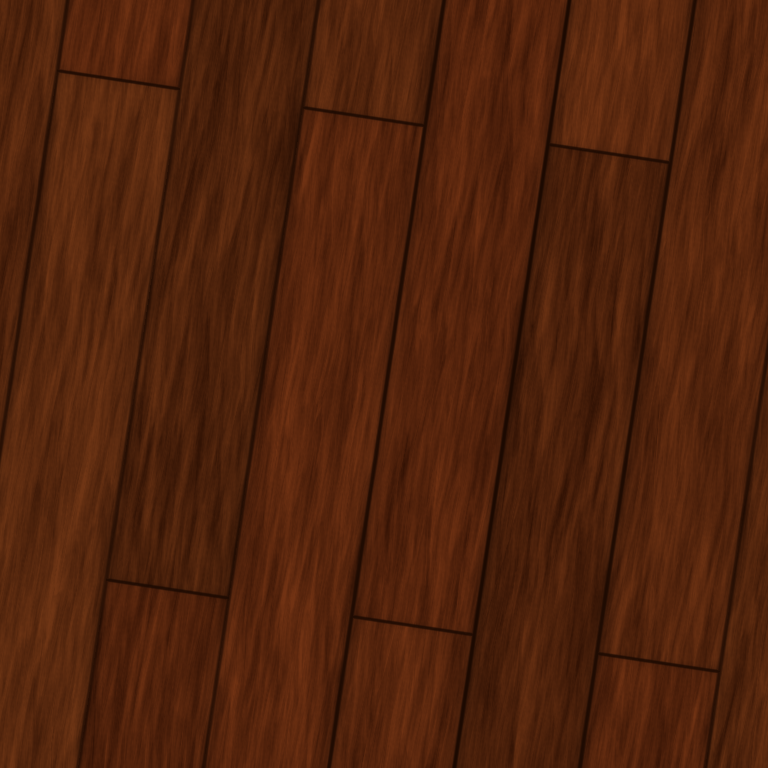
Give the GLSL for this texture, as a three.js fragment shader.

```glsl
// Dark hardwood floor: tilted, staggered planks with thin dark seams.
// Each plank shifts its own grain, built from bent layered sines,
// arched growth rings and stretched cellular pores.
#define TILT 0.149
#define PLANK_WIDTH 0.1615
#define PLANK_LENGTH 1.292
#define FIRST_SEAM 0.1005
#define FIRST_JOINT 0.263
#define SEAM_HALF 0.0042
#define JOINT_HALF 0.0034
#define TONE_RANGE 0.32
#define DEEP_BROWN vec3(0.215, 0.085, 0.022)
#define WARM_BROWN vec3(0.405, 0.192, 0.073)
#define SEAM_BROWN vec3(0.105, 0.035, 0.004)

varying vec2 vUv;

vec2 hash2(vec2 p) {
  return fract(sin(vec2(dot(p, vec2(127.1, 311.7)),
                        dot(p, vec2(269.5, 183.3)))) * 43758.55);
}

// Layered sines, each octave turned and bent by itself.
float waves(vec2 p) {
  float sum = 0.0;
  float amp = 0.55;
  for (int i = 0; i < 4; i++) {
    p += 0.75 * sin(p.yx * 1.27 + float(i) * 1.9);
    sum += amp * sin(p.x) * cos(p.y);
    p = mat2(0.94, 0.34, -0.34, 0.94) * p * 1.75 + 2.3;
    amp *= 0.62;
  }
  return sum;
}

// Distance to the nearest scattered cell point.
float cells(vec2 p) {
  vec2 id = floor(p);
  vec2 f = p - id;
  float nearest = 2.0;
  for (int y = -1; y <= 1; y++) {
    for (int x = -1; x <= 1; x++) {
      vec2 o = vec2(float(x), float(y));
      vec2 d = o + hash2(id + o) - f;
      nearest = min(nearest, dot(d, d));
    }
  }
  return sqrt(nearest);
}

// Light and dark planks alternate in two rhythms, one per row.
float plankTone(vec2 id) {
  float a = id.x * 1.0472;
  return mod(id.y, 2.0) < 0.5
    ? -0.35 * cos(a) - 0.25 * cos(3.0 * a)
    : -0.45 * cos(2.0 * a) - 0.07 * id.x;
}

float grain(vec2 pos, float across, vec2 id) {
  vec2 seed = hash2(id + 7.0);
  vec2 g = pos + seed * 5.0;
  float broad = waves(g * vec2(62.0, 8.0));
  float streak = waves(g * vec2(185.0, 17.0) + broad);
  float fine = waves(g * vec2(480.0, 34.0));

  // Growth rings arch around a centre line that may lie off the plank.
  float x = across - 0.5 - (seed.x - 0.5) * 1.5;
  float bend = waves(g * vec2(24.0, 9.0));
  float rings = sin(sqrt(x * x + 0.012) * 52.0 + g.y * 23.0 + bend * 4.5);
  float ringFade = 0.5 + 0.5 * sin(g.y * 9.0 + bend * 3.0);

  float pores = 1.0 - smoothstep(0.1, 0.5, cells(g * vec2(170.0, 22.0)));
  float speckle = cells(pos * 175.0) - 0.5;
  return 0.30 * broad + 0.30 * streak + 0.17 * fine
       + 0.11 * rings * ringFade - 0.09 * pores + 0.10 * speckle;
}

void main() {
  // Axes across and along the boards.
  float c = cos(TILT);
  float s = sin(TILT);
  vec2 pos = vec2(c * vUv.x - s * vUv.y, s * vUv.x + c * vUv.y);

  // Plank lookup: every other column is shifted by half a plank.
  float column = (pos.x - FIRST_SEAM) / PLANK_WIDTH;
  vec2 id = vec2(floor(column), 0.0);
  float row = (pos.y - FIRST_JOINT) / PLANK_LENGTH - 0.5 * mod(id.x, 2.0);
  id.y = floor(row);

  // Wood colour.
  float light = 0.62 + TONE_RANGE * plankTone(id)
              + grain(pos, column - id.x, id);
  vec3 color = mix(DEEP_BROWN, WARM_BROWN, clamp(light, -0.1, 1.15));
  color *= mix(vec3(1.0), vec3(1.03, 0.94, 0.92), hash2(id).y);

  // Seams: a dark core with a soft shadow, fainter in some columns.
  float seamId = floor(column + 0.5);
  float seamDist = abs(column - seamId) * PLANK_WIDTH;
  float jointDist = abs(row - floor(row + 0.5)) * PLANK_LENGTH;
  float strength = 0.78 - 0.2 * cos(seamId * 1.0472);
  float shade = 0.3 * exp(-seamDist * 130.0) * strength
              + 0.12 * exp(-jointDist * 200.0);
  float seam = strength * (1.0 - smoothstep(0.0008, SEAM_HALF, seamDist));
  float joint = 0.85 * (1.0 - smoothstep(0.0006, JOINT_HALF, jointDist));
  color *= 1.0 - shade;
  color = mix(color, SEAM_BROWN, max(seam, joint));

  gl_FragColor = vec4(color, 1.0);
}
```
